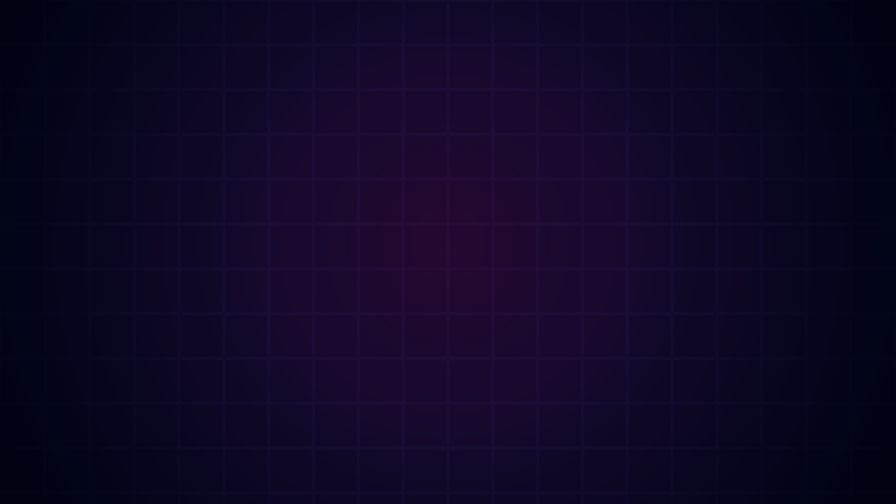
This background is drawn by a Shadertoy shader. Its source:

```glsl
#define GLOW_CENTER vec2(0.5, 0.515)
#define CORE_COLOR vec3(0.152, 0.030, 0.185)
#define PURPLE_COLOR vec3(0.090, 0.035, 0.178)
#define NAVY_COLOR vec3(0.012, 0.018, 0.105)
#define CORNER_COLOR vec3(0.002, 0.010, 0.072)
#define LINE_COLOR vec3(0.014, 0.016, 0.032)
#define CELL_SIZE 0.05
#define LINE_HALF_WIDTH 0.0018
#define LINE_SOFTNESS 0.0009

// Radial blend from the warm core to the dark corners
vec3 backgroundGlow(float radius) {
    vec3 color = mix(CORE_COLOR, PURPLE_COLOR, smoothstep(-0.08, 0.22, radius) * 1.15 - 0.15);
    color = mix(color, NAVY_COLOR, clamp((radius - 0.19) / 0.27, 0.0, 1.0));
    return mix(color, CORNER_COLOR, smoothstep(0.43, 0.57, radius));
}

// Square grid with soft lines, anchored at the upper left
float gridLines(vec2 fromTopLeft, float pixelSize) {
    vec2 lineDistance = abs(fract(fromTopLeft / CELL_SIZE + 0.5) - 0.5) * CELL_SIZE;
    float softness = max(LINE_SOFTNESS, 0.5 * pixelSize);
    vec2 coverage = 1.0 - smoothstep(LINE_HALF_WIDTH - softness,
                                     LINE_HALF_WIDTH + softness, lineDistance);
    return max(coverage.x, coverage.y);
}

void mainImage(out vec4 fragColor, in vec2 fragCoord) {
    float pixelSize = 1.0 / iResolution.x;
    float canvasHeight = iResolution.y * pixelSize;
    vec2 position = fragCoord * pixelSize;

    // Glow, measured in canvas widths
    vec2 center = GLOW_CENTER * vec2(1.0, canvasHeight);
    float radius = length(position - center);
    vec3 color = backgroundGlow(radius);

    // Grid fades with the light toward the sides
    float lines = gridLines(vec2(position.x, canvasHeight - position.y), pixelSize);
    float fade = mix(1.0, 0.3, smoothstep(0.2, 0.55, radius));
    color += LINE_COLOR * lines * fade;

    fragColor = vec4(color, 1.0);
}
```
